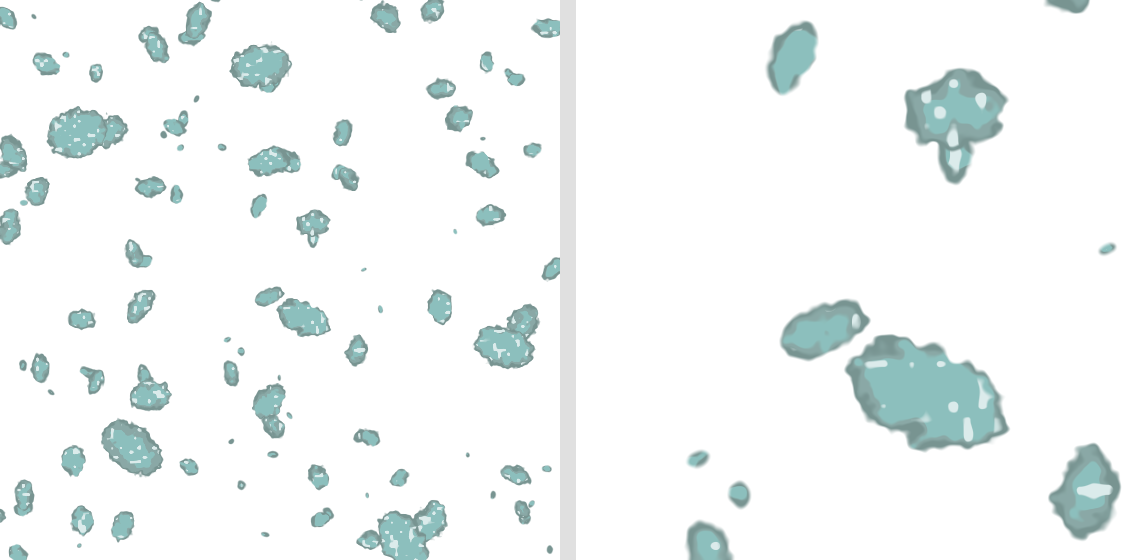
Left: the whole. Right: its middle third, enlarged.
This pattern is drawn by a Shadertoy shader. Its source:

```glsl
// Scattered ragged teal grains with grey-green rims and pale glints on white.

const vec3 PAPER = vec3(1.0);
const vec3 RIM   = vec3(0.47, 0.58, 0.57);
const vec3 BODY  = vec3(0.54, 0.66, 0.65);
const vec3 CORE  = vec3(0.55, 0.75, 0.74);
const vec3 GLINT = vec3(0.86, 0.92, 0.92);

vec3 hash3(vec2 p) {
    vec3 q = fract(p.xyx * vec3(0.1031, 0.1030, 0.0973));
    q += dot(q, q.yxz + 33.33);
    return fract((q.xxy + q.yzz) * q.zyx);
}

float valueNoise(vec2 p) {
    vec2 i = floor(p), f = fract(p);
    f = f * f * (3.0 - 2.0 * f);
    float low  = mix(hash3(i).x, hash3(i + vec2(1, 0)).x, f.x);
    float high = mix(hash3(i + vec2(0, 1)).x, hash3(i + vec2(1, 1)).x, f.x);
    return mix(low, high, f.y);
}

float fractalNoise(vec2 p) {
    return 0.65 * valueNoise(p) + 0.35 * valueNoise(p * 2.1 + 17.0);
}

mat2 rotation(float angle) {
    float c = cos(angle), s = sin(angle);
    return mat2(c, s, -s, c);
}

// Approximate signed distance to an ellipse, negative inside.
float ellipseDistance(vec2 p, vec2 radii) {
    float k = length(p / radii);
    return k * (k - 1.0) / max(length(p / (radii * radii)), 0.001);
}

// Lays one grain over the colour; texture = (outline, patches, glints).
vec3 paintGrain(vec3 under, vec2 p, vec2 radii, float tone, vec3 texture3, float edge) {
    float roughness = min(0.013, 0.55 * radii.y);
    float d = ellipseDistance(p, radii) + roughness * (texture3.x - 0.5);
    float depth = -d;

    float patches = texture3.y - 0.5;
    float coreDepth = 0.003 + radii.y * mix(0.12, 0.42, tone);
    float body = smoothstep(-0.002, 0.002, depth - 0.004 + 0.014 * patches);
    float core = smoothstep(-0.0015, 0.0015, depth - coreDepth + 0.024 * patches);
    float glint = smoothstep(0.75, 0.84, texture3.z) * smoothstep(0.003, 0.006, depth);

    vec3 grain = mix(RIM, BODY, body);
    grain = mix(grain, CORE, core);
    grain = mix(grain, GLINT, glint);
    return mix(under, grain, smoothstep(edge, -edge, d));
}

// Scatters grains on a jittered grid; some carry a smaller companion.
vec3 scatterGrains(vec3 colour, vec2 p, float cells, float chance, vec2 sizeRange,
                   float pairing, float seed, vec3 texture3, float edge) {
    vec2 home = floor(p * cells);
    for (int y = -1; y <= 1; y++)
    for (int x = -1; x <= 1; x++) {
        vec2 cell = home + vec2(x, y);
        vec2 key = cell + seed;
        vec3 place = hash3(key);
        vec3 form = hash3(key + 71.3);
        if (place.z > chance) continue;

        vec2 local = p - (cell + 0.1 + 0.8 * place.xy) / cells;
        float size = mix(sizeRange.x, sizeRange.y, form.x);
        vec2 radii = size * vec2(1.0, mix(0.54, 0.82, form.y));
        float angle = 6.2832 * form.z;

        vec3 extra = hash3(key + 139.7);
        if (extra.x < pairing) {
            vec2 offset = rotation(6.2832 * extra.y) * vec2(0.95 * size, 0.0);
            vec2 q = rotation(angle + 1.0 + extra.z) * (local - offset);
            colour = paintGrain(colour, q, radii * 0.7, extra.z, texture3, edge);
        }
        colour = paintGrain(colour, rotation(angle) * local, radii, extra.y, texture3, edge);
    }
    return colour;
}

void mainImage(out vec4 fragColor, in vec2 fragCoord) {
    vec2 p = fragCoord / iResolution.y;
    float edge = max(0.0017, 0.8 / iResolution.y);

    // Shared surface noise: outline, inner patches, glints.
    vec3 texture3 = vec3(fractalNoise(p * 95.0),
                         fractalNoise(p * 75.0 + 40.0),
                         valueNoise(p * 120.0 + 90.0));

    // From tiny crumbs to the largest lumps.
    vec3 colour = PAPER;
    colour = scatterGrains(colour, p, 13.0, 0.24, vec2(0.004, 0.010), 0.0, 11.0, texture3, edge);
    colour = scatterGrains(colour, p, 10.0, 0.42, vec2(0.016, 0.027), 0.2, 43.0, texture3, edge);
    colour = scatterGrains(colour, p, 6.0, 0.40, vec2(0.027, 0.038), 0.3, 87.0, texture3, edge);
    colour = scatterGrains(colour, p, 3.0, 0.62, vec2(0.038, 0.062), 0.4, 131.0, texture3, edge);

    fragColor = vec4(colour, 1.0);
}
```
